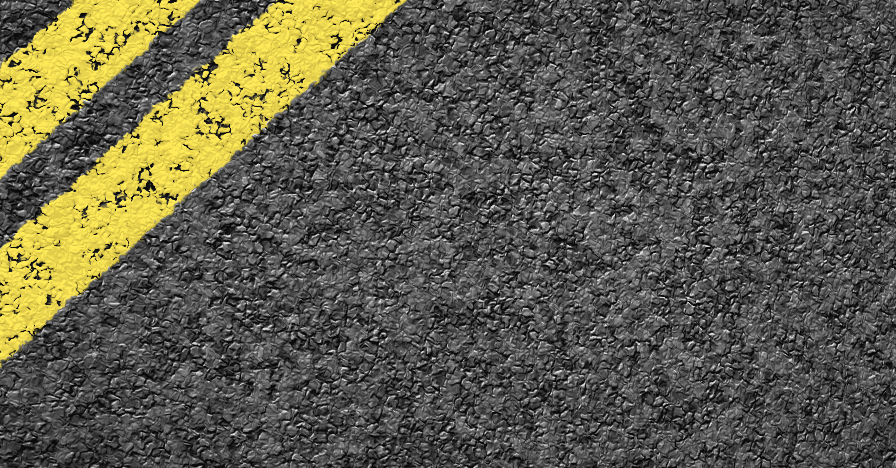
Give the GLSL for this texture, as a WebGL 2 fragment shader.

```glsl
#version 300 es
precision highp float;
// Coarse asphalt with two worn yellow stripes crossing the upper left corner.
// Warped Voronoi stones and grain form a height field, lit by its slope;
// the stripes are distance bands with ragged edges and pits in the deep gaps.
uniform vec2 u_resolution;
out vec4 fragColor;

const vec3 PAINT_SHADE = vec3(0.60, 0.52, 0.16);
const vec3 PAINT_LIGHT = vec3(1.00, 0.92, 0.35);
const vec2 LIGHT_DIR = vec2(-0.35, 0.94);
const float MEAN_HEIGHT = 0.54;

vec2 hash2(vec2 p) {
  vec3 a = fract(p.xyx * vec3(0.1031, 0.1030, 0.0973));
  a += dot(a, a.yzx + 33.33);
  return fract((a.xx + a.yz) * a.zy);
}

float valueNoise(vec2 p) {
  vec2 i = floor(p), f = fract(p);
  f = f * f * (3.0 - 2.0 * f);
  float low = mix(hash2(i).x, hash2(i + vec2(1, 0)).x, f.x);
  float high = mix(hash2(i + vec2(0, 1)).x, hash2(i + vec2(1, 1)).x, f.x);
  return mix(low, high, f.y);
}

float fbm(vec2 p) {
  float sum = 0.0, amp = 0.5;
  for (int i = 0; i < 3; i++) {
    sum += amp * valueNoise(p);
    p = mat2(1.6, 1.2, -1.2, 1.6) * p + 7.3;
    amp *= 0.5;
  }
  return sum / 0.875;
}

// Flat-topped pebbles; gapDepth 0 fuses neighbours, 1 opens the full gap.
float stones(vec2 p, float bevel, float gapDepth) {
  vec2 cell = floor(p);
  float nearest = 9.0, second = 9.0, level = 0.0;
  for (int y = -1; y <= 1; y++) {
    for (int x = -1; x <= 1; x++) {
      vec2 id = cell + vec2(x, y);
      vec2 rnd = hash2(id);
      float d = length(id + rnd - p);
      if (d < nearest) {
        second = nearest;
        nearest = d;
        level = hash2(id + 51.7).x;
      } else {
        second = min(second, d);
      }
    }
  }
  float top = smoothstep(0.0, bevel, second - nearest);
  return mix(1.0, top, gapDepth) * (0.55 + 0.45 * level);
}

// Stones become finer toward the right; noise closes some of the gaps.
float surfaceHeight(vec2 p) {
  vec2 q = p * vec2(42.0 + 5.0 * p.x, 52.0);
  q += 0.9 * (vec2(fbm(q * 1.2), fbm(q * 1.2 + 19.0)) - 0.5);
  float gapDepth = smoothstep(0.25, 0.70, valueNoise(q * 0.8 + 31.0));
  return 0.40 * stones(q, 0.55, 0.15 + 0.85 * gapDepth)
       + 0.25 * stones(q * 1.8 + 13.0, 0.7, 1.0)
       + 0.50 * fbm(q * 1.6 + 5.0);
}

// Soft coverage of a band between two positions across the stripes.
float band(float x, float start, float end, float blur) {
  return smoothstep(start - blur, start + blur, x)
       * (1.0 - smoothstep(end - blur, end + blur, x));
}

void main() {
  vec2 p = gl_FragCoord.xy / u_resolution.y;
  float aspect = u_resolution.x / u_resolution.y;
  float pixel = 1.0 / u_resolution.y;

  // Relief and facing toward the light
  float h = surfaceHeight(p);
  float slope = h - surfaceHeight(p + LIGHT_DIR * 0.0035);
  float relief = h - MEAN_HEIGHT;

  // Asphalt: dark gaps, grey tops, sparse glints on lit edges
  float grey = 0.305 + 0.62 * relief + 0.62 * slope;
  grey += 0.15 * smoothstep(0.15, 0.35, slope);
  grey += 0.06 * (fbm(p * 9.0) - 0.5);
  vec2 fromCentre = (p - vec2(0.54 * aspect, 0.56)) / vec2(aspect, 1.0);
  grey *= 1.08 - 0.50 * dot(fromCentre, fromCentre);
  vec3 colour = vec3(clamp(grey, 0.04, 0.85));

  // Stripes: diagonal position measured from the top left corner
  float across = 0.9 * p.x + 1.0 - p.y;
  across += 0.022 * (fbm(p * 48.0) - 0.5) + 0.025 * relief;
  float blur = 1.2 * pixel + 0.002;
  float stripes = band(across, 0.144, 0.384, blur)
                + band(across, 0.532, 0.780, blur);

  // Wear opens scattered pits where the surface is deep
  float wear = fbm(p * 16.0 + 4.0);
  float cover = smoothstep(0.24, 0.38, h + 0.35 * (0.52 - wear));
  float tone = clamp(0.80 + 0.8 * slope + 0.7 * relief, 0.0, 1.0);
  vec3 paint = mix(PAINT_SHADE, PAINT_LIGHT, tone);
  colour = mix(colour, paint, stripes * cover);

  fragColor = vec4(colour, 1.0);
}
```
